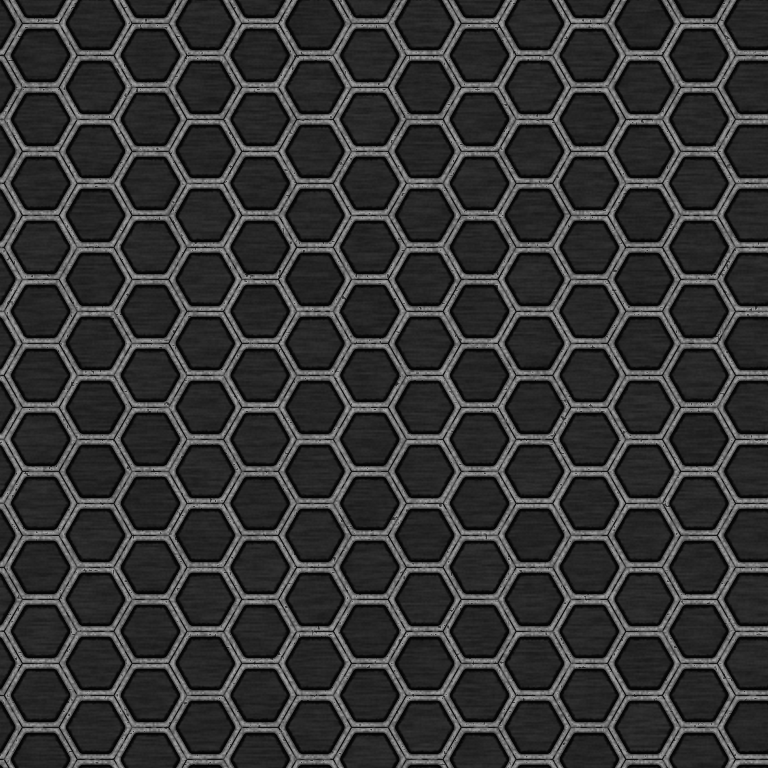
A WebGL 2 fragment shader for this pattern:

```glsl
#version 300 es
precision highp float;
// Worn steel honeycomb over brushed dark panels: flat-topped hexagons in 14 columns of 12.
// Each cell is a rounded hexagon distance field; its depth drives frame, seam and shadow.
// Wrapping value noise adds grain, scratches and brushed lines, so the canvas tiles.

uniform vec2 u_resolution;
out vec4 fragColor;

// Layout; lengths below are in units of the cell height
const float COLUMNS = 14.0;                  // must be even
const float ROWS = 12.0;
const vec2 ORIGIN = vec2(0.053, 0.0113);     // one cell centre, canvas units
const float FRAME_HALF = 0.084;              // seam to panel edge
const float CORNER_RADIUS = 0.085;
const float SEAM_HALF = 0.009;
const float SHADOW_START = 0.022;
const float SHADOW_END = 0.072;

// Tones
const float SHADOW_TONE = 0.018;
const float PANEL_TONE = 0.146;
const float FRAME_EDGE_TONE = 0.27;
const float FRAME_RIDGE_TONE = 0.53;
const float FRAME_INNER_TONE = 0.41;
const float SEAM_TONE = 0.07;

// Wear
const float BRUSH_AMOUNT = 0.075;
const float PANEL_GRAIN = 0.04;
const float FRAME_GRAIN = 0.75;
const float CELL_VARIATION = 0.06;

const float SQRT3 = 1.7320508;
const vec2 LATTICE = vec2(SQRT3, 1.0);

float hash(vec2 cell, float seed) {
    uvec3 v = uvec3(ivec3(vec3(cell, seed)));
    uint h = v.x * 1597334u ^ v.y * 3812015u ^ v.z * 2798796u;
    h = (h ^ (h >> 15)) * 2246823u;
    h = (h ^ (h >> 13)) * 3266489u;
    h ^= h >> 16;
    return float(h & 65535u) / 65535.0;
}

// Value noise in 0..1 that repeats once per canvas
float noise(vec2 uv, vec2 period, float seed) {
    vec2 p = uv * period;
    vec2 i = floor(p);
    vec2 f = smoothstep(0.0, 1.0, p - i);
    vec2 a = mod(i, period);
    vec2 b = mod(i + 1.0, period);
    float low = mix(hash(a, seed), hash(vec2(b.x, a.y), seed), f.x);
    float high = mix(hash(vec2(a.x, b.y), seed), hash(b, seed), f.x);
    return mix(low, high, f.y);
}

// Offset from the nearest hexagon centre
vec2 hexOffset(vec2 p) {
    vec2 a = mod(p + 0.5 * LATTICE, LATTICE) - 0.5 * LATTICE;
    vec2 b = mod(p, LATTICE) - 0.5 * LATTICE;
    return dot(a, a) < dot(b, b) ? a : b;
}

// Signed distance to a flat-topped hexagon
float hexDistance(vec2 p, float apothem) {
    const vec2 mirror = vec2(-0.5 * SQRT3, 0.5);
    p = abs(p);
    p -= 2.0 * min(dot(mirror, p), 0.0) * mirror;
    float halfSide = apothem / SQRT3;
    p -= vec2(clamp(p.x, -halfSide, halfSide), apothem);
    return length(p) * sign(p.y);
}

void main() {
    vec2 uv = gl_FragCoord.xy / u_resolution;
    float pixel = ROWS / u_resolution.y;

    // Cell coordinates and distances
    vec2 p = (uv - ORIGIN) * vec2(COLUMNS * 0.5 * SQRT3, ROWS);
    vec2 q = hexOffset(p);
    vec2 id = mod(round((p - q) / (0.5 * LATTICE)), vec2(COLUMNS, 2.0 * ROWS));
    float toSeam = -hexDistance(q, 0.5);
    float core = 0.5 - FRAME_HALF - CORNER_RADIUS;
    float depth = CORNER_RADIUS - hexDistance(q, core);   // positive inside the panel

    // Shared wear
    float fine = noise(uv, vec2(420.0), 1.0);
    float medium = noise(uv, vec2(190.0), 2.0);
    float broad = noise(uv, vec2(40.0), 3.0);
    float grain = 0.55 * fine + 0.3 * medium + 0.15 * broad - 0.5;

    // Brushed panel with a ragged inner shadow
    float brush = 0.65 * noise(uv, vec2(36.0, 360.0), 4.0)
                + 0.35 * noise(uv, vec2(90.0, 440.0), 5.0) - 0.5;
    float panel = PANEL_TONE + BRUSH_AMOUNT * brush + PANEL_GRAIN * grain;
    panel *= 1.0 + CELL_VARIATION * (2.0 * hash(id, 6.0) - 1.0);
    float lit = smoothstep(SHADOW_START, SHADOW_END, depth + 0.025 * grain);
    panel = mix(SHADOW_TONE, panel, lit);

    // Beveled frame: a worn ridge on each side of the seam
    float ridge = smoothstep(0.0, 0.04, toSeam);
    float bevel = smoothstep(0.002, 0.04, -depth);
    float frame = mix(FRAME_INNER_TONE, FRAME_RIDGE_TONE, ridge);
    frame = mix(FRAME_EDGE_TONE, frame, bevel) * (1.0 + FRAME_GRAIN * grain);
    float pits = smoothstep(0.73, 0.9, 0.6 * fine + 0.4 * medium);
    frame *= 1.0 - 0.65 * pits;

    // Broken dark seam between neighbouring frames
    float seam = 1.0 - smoothstep(SEAM_HALF - 0.5 * pixel, SEAM_HALF + 0.5 * pixel, toSeam);
    seam *= mix(0.4, 1.0, smoothstep(0.25, 0.6, noise(uv, vec2(150.0), 7.0)));
    frame = mix(frame, SEAM_TONE, seam);

    float panelMask = smoothstep(-0.5 * pixel, 0.5 * pixel, depth);
    fragColor = vec4(vec3(mix(frame, panel, panelMask)), 1.0);
}
```
